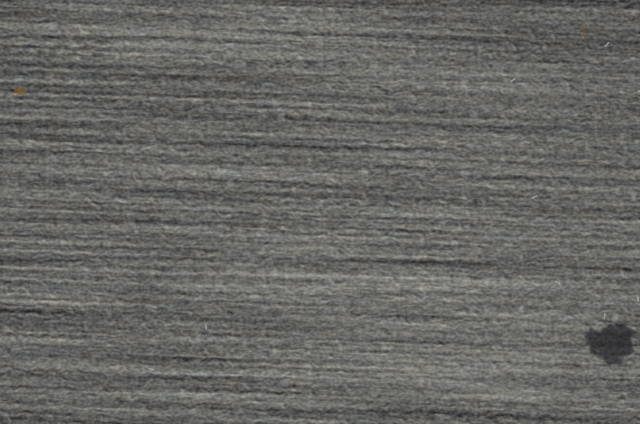
Write a WebGL 2 fragment shader that draws this texture.

```glsl
#version 300 es
precision highp float;

uniform vec2 u_resolution;
out vec4 fragColor;

const float TAU = 6.2831853;

vec2 hash2(vec2 p) {
    vec3 q = fract(p.xyx * vec3(0.1031, 0.1030, 0.0973));
    q += dot(q, q.yzx + 33.33);
    return fract((q.xx + q.yz) * q.zy);
}

float cornerSlope(vec2 cell, vec2 toPoint) {
    float angle = TAU * hash2(cell).x;
    return dot(vec2(cos(angle), sin(angle)), toPoint);
}

float gradientNoise(vec2 p) {
    vec2 i = floor(p), f = p - i;
    vec2 w = f * f * f * (f * (f * 6.0 - 15.0) + 10.0);
    vec2 e = vec2(0.0, 1.0);
    float low = mix(cornerSlope(i, f), cornerSlope(i + e.yx, f - e.yx), w.x);
    float high = mix(cornerSlope(i + e, f - e), cornerSlope(i + 1.0, f - 1.0), w.x);
    return mix(low, high, w.y);
}

// Noise stretched along x, shifted so that layers stay independent
float layer(vec2 p, vec2 frequency, float seed) {
    return gradientNoise(p * frequency + seed * vec2(17.31, 41.73));
}

// Long brush strokes, from broad bands down to hairlines
float brushStrokes(vec2 p) {
    float bands = 0.065 * layer(p, vec2(0.5, 15.0), 1.0);
    float lines = 0.10 * layer(p, vec2(0.7, 43.0), 2.0);
    float fine = 0.14 * layer(p, vec2(1.3, 79.0), 3.0);
    float hair = 0.11 * layer(p, vec2(3.5, 127.0), 13.0);
    float groove = smoothstep(0.2, 0.45, layer(p, vec2(0.6, 43.0), 4.0));
    return bands + lines + fine + hair - 0.07 * groove;
}

// Crumbly light mortar left standing along the strokes
float crumbs(vec2 p) {
    float row = smoothstep(-0.1, 0.35, layer(p, vec2(2.0, 37.0), 14.0));
    float lump = smoothstep(0.02, 0.3, layer(p, vec2(42.0, 95.0), 15.0));
    return row * (lump - 0.35);
}

// Side-lit pits and sandy grain
float roughness(vec2 p) {
    vec2 pitScale = vec2(46.0, 66.0);
    float pit = smoothstep(0.15, 0.4, layer(p, pitScale, 5.0));
    float rim = smoothstep(0.15, 0.4, layer(p + vec2(0.003, 0.007), pitScale, 5.0));
    float streakGrain = layer(p, vec2(38.0, 120.0), 6.0);
    float sand = layer(p, vec2(110.0, 165.0), 7.0);
    return 0.055 * (rim - pit) + 0.10 * streakGrain + 0.12 * sand;
}

// Ragged spot: 1 inside, 0 outside
float spot(vec2 p, vec2 centre, vec2 radius, float softness) {
    vec2 d = (p - centre) / radius;
    float ragged = 0.8 * gradientNoise(d * 1.3 + centre * 9.0)
                 + 0.2 * gradientNoise(d * 3.7 + centre * 5.0);
    return 1.0 - smoothstep(1.0 - softness, 1.0 + softness, length(d) + ragged);
}

// Thin tilted chip with soft edges
float chip(vec2 p, vec2 centre, float angle, float halfLength, float width) {
    vec2 d = p - centre;
    vec2 axis = vec2(cos(angle), sin(angle));
    float along = clamp(dot(d, axis), -halfLength, halfLength);
    return 1.0 - smoothstep(0.3 * width, width, length(d - axis * along));
}

float paleChips(vec2 p, float aspect) {
    float cover = 0.0;
    for (int k = 0; k < 9; k++) {
        vec2 r = hash2(vec2(float(k) + 3.0, 71.0));
        vec2 centre = vec2(aspect * (1.0 - 0.9 * r.x * r.x), r.y);
        cover = max(cover, chip(p, centre, TAU * fract(r.x * 13.0), 0.005, 0.003));
    }
    return cover;
}

void main() {
    vec2 p = gl_FragCoord.xy / u_resolution.y;
    float aspect = u_resolution.x / u_resolution.y;
    vec2 uv = vec2(p.x / aspect, p.y);

    // Strokes sink gently to the right, with slightly crumbled edges
    vec2 q = p;
    q.y += 0.03 * p.x + 0.003 * layer(p, vec2(1.5, 2.5), 8.0);
    q.y += 0.0035 * layer(p, vec2(30.0, 46.0), 9.0);

    // Worn patches and light falling off towards the corners
    float wear = layer(p, vec2(3.2, 4.5), 10.0);
    float strokeContrast = 1.08 - 0.25 * smoothstep(0.6, 0.85, uv.x) + 0.4 * wear;
    vec2 fromCentre = uv - vec2(0.5, 0.42);
    float light = 0.022 - 0.12 * dot(fromCentre, fromCentre);

    float tone = 0.415 + light + 0.02 * wear;
    tone += strokeContrast * brushStrokes(q) + 0.07 * crumbs(q) + roughness(q);
    tone -= 0.04 * smoothstep(0.25, 0.55, layer(p, vec2(9.0, 11.0), 11.0));

    // Neutral shadows, slightly warm highlights
    float tint = 0.016 * layer(p, vec2(14.0, 40.0), 12.0);
    tone = clamp(tone, 0.13, 0.78);
    vec3 colour = vec3(tone + tint, tone, tone - 0.085 * (tone - 0.24) - tint);

    // Dark stain, pale chips and ochre debris
    float stain = spot(p, vec2(0.957 * aspect, 0.19), vec2(0.05, 0.044), 0.2);
    colour = mix(colour, vec3(0.19, 0.19, 0.20) + 0.35 * (tone - 0.40), 0.85 * stain);
    colour = mix(colour, vec3(0.66, 0.66, 0.65), 0.75 * paleChips(p, aspect));
    float ochre = spot(p, vec2(0.031 * aspect, 0.785), vec2(0.014, 0.009), 0.35);
    ochre = max(ochre, chip(p, vec2(0.912 * aspect, 0.925), 1.75, 0.016, 0.003));
    colour = mix(colour, vec3(0.46, 0.34, 0.16), 0.7 * ochre);

    fragColor = vec4(colour, 1.0);
}
```
